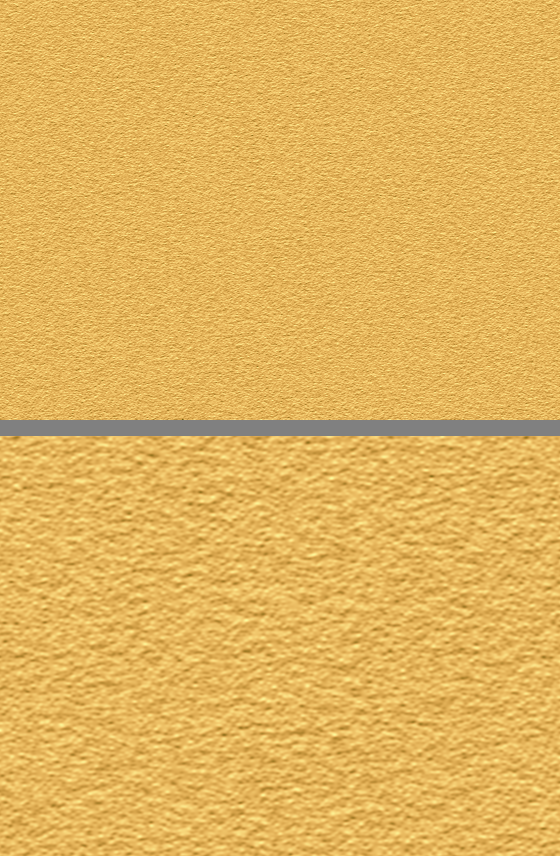
Top: the whole. Bottom: its middle third, enlarged.
Give the GLSL for this texture, as a Shadertoy shader.

```glsl
// Very fine golden grain, crisp and slightly wider than tall, lit from above.
// Cellular noise scatters one small bump or pit per cell; its slope towards
// the light, plus a little of its height, is mapped to a range of warm golds.

vec3 hash3(vec2 cell) {
    vec3 h = fract(cell.xyx * vec3(0.1031, 0.1030, 0.0973));
    h += dot(h, h.yxz + 33.33);
    return fract((h.xxy + h.yzz) * h.zyx);
}

// Shading of the cellular relief, scaled to unit deviation
float grainShade(vec2 p) {
    vec2 lightDir = normalize(vec2(-0.12, 1.0));
    vec2 base = floor(p);
    float shade = 0.0;
    for (int y = -1; y <= 1; y++) {
        for (int x = -1; x <= 1; x++) {
            vec2 cell = base + vec2(x, y);
            vec3 rnd = hash3(cell);
            vec2 toGrain = p - cell - rnd.xy;
            float bumpOrPit = rnd.z < 0.5 ? -1.0 : 1.0;
            shade += bumpOrPit * (dot(toGrain, lightDir) + 0.1)
                   * exp(-4.0 * dot(toGrain, toGrain));
        }
    }
    return shade * 5.92;
}

// Shadowed ochre through mid gold to pale yellow; red saturates first
vec3 goldRamp(float light) {
    vec3 gold = vec3(0.903, 0.713, 0.361) + vec3(0.050, 0.066, 0.062) * light;
    gold.r -= 0.008 * light * light;
    return clamp(gold, 0.0, 1.0);
}

void mainImage(out vec4 fragColor, in vec2 fragCoord) {
    vec2 uv = fragCoord / iResolution.y;

    // Crisp small grains over a weaker layer of broader relief
    float fine = grainShade(uv * vec2(225.0, 285.0) + 11.0);
    float broad = grainShade(uv * vec2(100.0, 160.0) + 307.0);
    float light = 0.91 * fine + 0.42 * broad;

    fragColor = vec4(goldRamp(light), 1.0);
}
```
